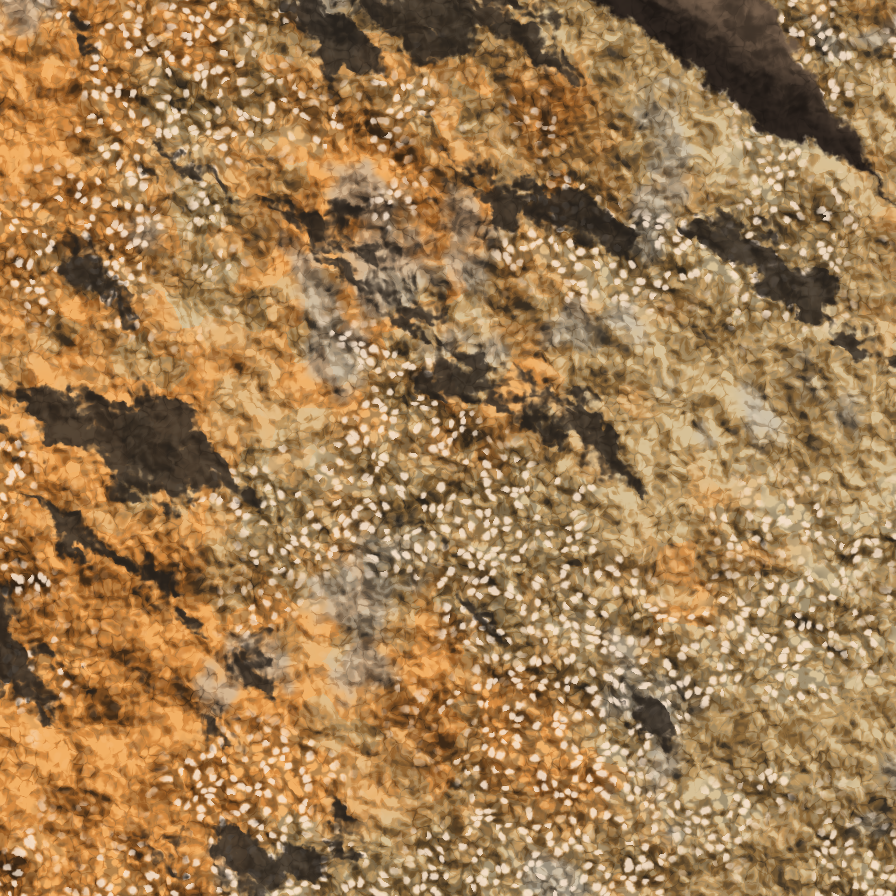
A three.js fragment shader for this texture:

```glsl
// Sunlit rough rock: rusty ochre on the left, tan and olive on the right.
// Side-lit layered noise gives the relief, cellular noise the grains and
// glints; stretched noise casts the shadows, two half planes cut the cleft.
varying vec2 vUv;

float hash(vec2 p) {
  vec3 q = fract(p.xyx * 0.1031);
  q += dot(q, q.yzx + 33.33);
  return fract((q.x + q.y) * q.z);
}

float noise(vec2 p) {
  vec2 i = floor(p), f = fract(p);
  f = f * f * (3.0 - 2.0 * f);
  return mix(mix(hash(i), hash(i + vec2(1.0, 0.0)), f.x),
             mix(hash(i + vec2(0.0, 1.0)), hash(i + 1.0), f.x), f.y);
}

// Layered noise, rotated per octave, normalised to 0..1
float fbm(vec2 p) {
  float sum = 0.0, amp = 0.5, total = 0.0;
  for (int i = 0; i < 5; i++) {
    sum += amp * noise(p);
    total += amp;
    p = mat2(1.6, 1.2, -1.2, 1.6) * p + 7.3;
    amp *= 0.58;
  }
  return sum / total;
}

// Cellular noise: nearest distance, gap to the second nearest, cell id
vec3 cells(vec2 p) {
  vec2 base = floor(p);
  float near = 9.0, second = 9.0, id = 0.0;
  for (int y = -1; y <= 1; y++) {
    for (int x = -1; x <= 1; x++) {
      vec2 c = base + vec2(float(x), float(y));
      float d = length(c + vec2(hash(c), hash(c + 41.7)) - p);
      if (d < near) {
        second = near;
        near = d;
        id = hash(c + 83.1);
      } else {
        second = min(second, d);
      }
    }
  }
  return vec3(near, second - near, id);
}

// Shadow brown to pale sand, spaced by how much area each tone covers
vec3 rockRamp(float t) {
  vec3 c = mix(vec3(0.23, 0.18, 0.13), vec3(0.44, 0.32, 0.19), smoothstep(0.02, 0.15, t));
  c = mix(c, vec3(0.58, 0.41, 0.22), smoothstep(0.15, 0.32, t));
  c = mix(c, vec3(0.66, 0.53, 0.37), smoothstep(0.32, 0.52, t));
  c = mix(c, vec3(0.78, 0.59, 0.37), smoothstep(0.52, 0.73, t));
  return mix(c, vec3(0.88, 0.75, 0.58), smoothstep(0.73, 0.93, t));
}

void main() {
  vec2 p = vUv;
  vec2 wobble = vec2(fbm(p * 30.0), fbm(p * 30.0 + 19.0)) - 0.5;
  vec2 w = p + 0.018 * wobble;

  // Relief lit from the upper right
  vec2 toLight = vec2(0.0035, 0.0050);
  float slope = fbm(w * 15.0) - fbm((w + toLight) * 15.0);
  vec3 pebble = cells(w * 30.0);
  vec3 grain = cells(w * 75.0 + 5.0);
  float tone = slope * 17.0
    + (pebble.z - 0.5) * 0.7 * smoothstep(0.0, 0.25, pebble.y)
    + (grain.z - 0.5) * 1.3 * smoothstep(0.0, 0.30, grain.y)
    + (fbm(p * 6.0 + 3.0) - 0.5) * 2.0
    - 0.4 * (1.0 - smoothstep(0.0, 0.18, grain.y)) + 0.25;
  float light = 1.0 / (1.0 + exp(-1.6 * tone));
  vec3 color = rockRamp(light);

  // Rust, olive and grey stains
  float rust = smoothstep(0.30, 0.75, fbm(p * 5.0 + 11.0) + (0.45 - p.x) * 0.5
    + (pebble.z - 0.5) * 0.25);
  color *= mix(vec3(0.96, 1.01, 1.02), vec3(1.08, 0.92, 0.68), rust);
  float grey = smoothstep(0.62, 0.74, fbm(p * 8.0 + 37.0));
  color = mix(color, vec3(dot(color, vec3(0.35, 0.45, 0.2))) * vec3(1.04, 1.0, 0.94), 0.6 * grey);

  // Clustered mineral glints with dark gaps between them
  float cluster = smoothstep(0.50, 0.64, fbm(p * 7.0 + 53.0)
    + 0.10 * smoothstep(0.6, 0.1, p.y));
  vec3 glint = cells(w * 88.0 + 29.0);
  float sparkle = smoothstep(0.48, 0.22, glint.x) * smoothstep(0.50, 0.60, glint.z);
  color *= 1.0 - 0.25 * cluster * smoothstep(0.35, 0.6, glint.x);
  color = mix(color, vec3(0.96, 0.88, 0.80), sparkle * (0.08 + 0.82 * cluster));

  // Ragged cast shadows, stretched down to the right
  vec2 s = p + 0.05 * wobble;
  vec2 along = vec2(dot(s, vec2(0.77, -0.64)) * 5.0, dot(s, vec2(0.64, 0.77)) * 10.0);
  float shade = fbm(along + 4.0) - 0.08 * smoothstep(0.5, 0.9, p.x - 0.3 * p.y + 0.2);
  shade = smoothstep(0.625, 0.685, shade + slope * -0.4);
  color = mix(color, vec3(0.20, 0.17, 0.14) * (0.75 + 0.6 * light), 0.9 * shade);

  // Wedge-shaped cleft: black lower edge, dull brown wall above it
  float lower = dot(s - vec2(0.67, 1.0), vec2(0.58, 0.815));
  float upper = dot(s - vec2(0.86, 1.0), vec2(-0.857, -0.514));
  float cleft = smoothstep(-0.004, 0.006, min(lower, upper) + 0.03 * (fbm(p * 14.0) - 0.5));
  vec3 wall = mix(vec3(0.15, 0.12, 0.10), vec3(0.36, 0.29, 0.23), smoothstep(0.015, 0.08, lower));
  color = mix(color, wall * (0.7 + 0.6 * light), cleft);

  gl_FragColor = vec4(color, 1.0);
}
```
